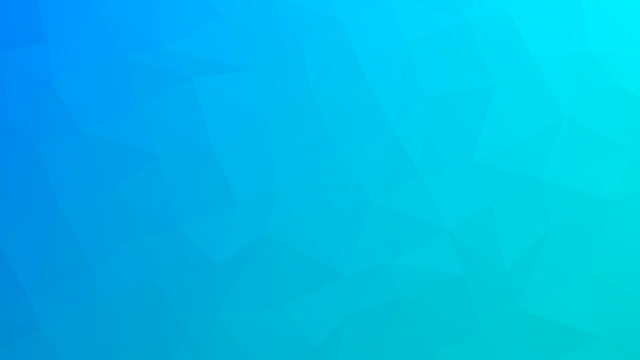
This background is drawn by a Shadertoy shader. Its source:

```glsl
// Low-poly backdrop: a blue to cyan gradient seen through faint triangular facets.
// A turned lattice of jittered points is split into triangles; each triangle
// leans towards the gradient colour at its own centre, plus a slight tint.

#define CELLS_PER_HEIGHT 6.4
#define LATTICE_TURN 0.42
#define JITTER 0.25      // up to 0.25 keeps every triangle unfolded
#define FACETING 0.55    // 0 = smooth gradient, 1 = flat facets
#define TINT 0.014
#define MID_GREEN 0.042  // extra green between the left and right edges
#define TOP_LEFT vec3(0.0, 0.53, 1.0)
#define TOP_RIGHT vec3(0.0, 0.94, 1.0)
#define BOTTOM_LEFT vec3(0.0, 0.55, 0.815)
#define BOTTOM_RIGHT vec3(0.0, 0.80, 0.815)

vec2 hash22(vec2 p) {
    vec3 q = fract(p.xyx * vec3(0.1031, 0.1030, 0.0973));
    q += dot(q, q.yzx + 33.33);
    return fract((q.xx + q.yz) * q.zy);
}

// Smooth colour field over the unit square
vec3 gradient(vec2 uv) {
    uv = clamp(uv, 0.0, 1.0);
    vec3 bottom = mix(BOTTOM_LEFT, BOTTOM_RIGHT, uv.x);
    vec3 top = mix(TOP_LEFT, TOP_RIGHT, uv.x);
    vec3 colour = mix(bottom, top, uv.y);
    colour.g += MID_GREEN * 4.0 * uv.x * (1.0 - uv.x);
    return colour;
}

vec2 latticePoint(vec2 id) {
    return id + JITTER * (2.0 * hash22(id + 57.0) - 1.0);
}

// Signed distance to the line a-b, negative on its left side
float edgeDistance(vec2 p, vec2 a, vec2 b) {
    vec2 along = normalize(b - a);
    return dot(p - a, vec2(along.y, -along.x));
}

// Anti-aliased coverage of a counter-clockwise triangle
float coverage(vec2 p, vec2 a, vec2 b, vec2 c, float pixel) {
    float d = max(edgeDistance(p, a, b),
                  max(edgeDistance(p, b, c), edgeDistance(p, c, a)));
    return clamp(0.5 - d / pixel, 0.0, 1.0);
}

// Facet colour, weighted by coverage in the fourth channel
vec4 facet(vec2 p, vec2 a, vec2 b, vec2 c, float seed,
           mat2 toCanvas, float aspect, float pixel) {
    float weight = coverage(p, a, b, c, pixel);
    vec2 samplePoint = mix(p, (a + b + c) / 3.0, FACETING);
    vec2 uv = toCanvas * samplePoint / CELLS_PER_HEIGHT / vec2(aspect, 1.0);
    float shade = 1.0 + TINT * (2.0 * seed - 1.0);
    return vec4(gradient(uv) * shade, 1.0) * weight;
}

void mainImage(out vec4 fragColor, in vec2 fragCoord) {
    float aspect = iResolution.x / iResolution.y;
    float pixel = CELLS_PER_HEIGHT / iResolution.y;

    // Turn the lattice so that its rows do not follow the canvas edges
    float co = cos(LATTICE_TURN), si = sin(LATTICE_TURN);
    mat2 toCanvas = mat2(co, si, -si, co);
    vec2 p = transpose(toCanvas) * fragCoord * pixel;

    // Gather the two triangles of each nearby cell
    vec4 sum = vec4(0.0);
    for (int j = -1; j <= 1; j++)
    for (int i = -1; i <= 1; i++) {
        vec2 id = floor(p) + vec2(i, j);
        vec2 a = latticePoint(id);
        vec2 b = latticePoint(id + vec2(1.0, 0.0));
        vec2 c = latticePoint(id + vec2(1.0, 1.0));
        vec2 d = latticePoint(id + vec2(0.0, 1.0));
        vec2 seeds = hash22(id + 131.0);

        // Choose the diagonal at random by relabelling the corners
        if (hash22(id + 211.0).x < 0.5) {
            vec2 first = a;
            a = b; b = c; c = d; d = first;
        }
        sum += facet(p, a, b, c, seeds.x, toCanvas, aspect, pixel);
        sum += facet(p, a, c, d, seeds.y, toCanvas, aspect, pixel);
    }
    fragColor = vec4(clamp(sum.rgb / max(sum.a, 0.001), 0.0, 1.0), 1.0);
}
```
